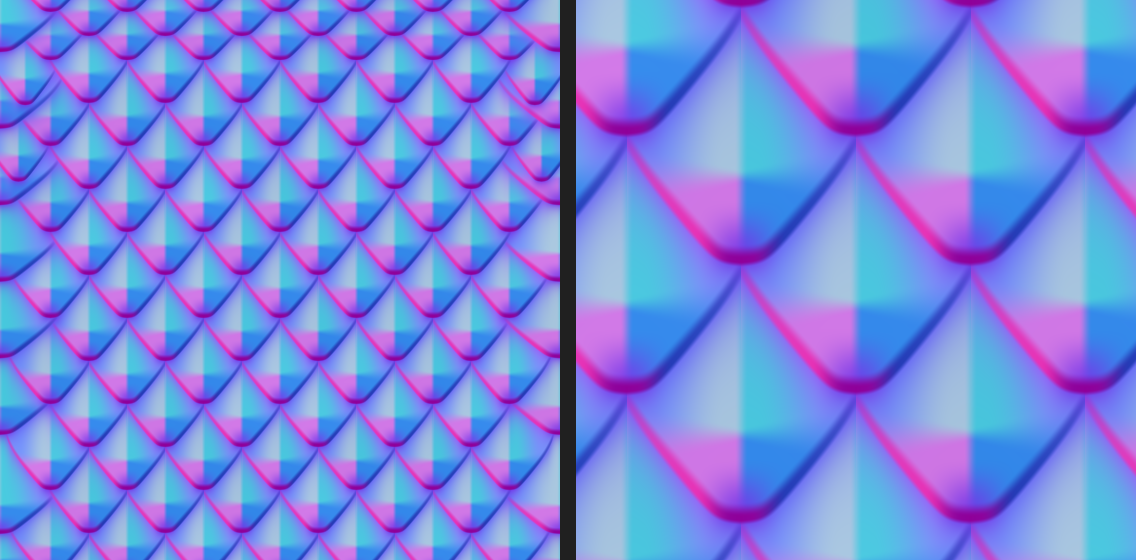
Left: the whole. Right: its middle third, enlarged.
Reproduce this texture map procedurally as a Shadertoy shader.

```glsl
const float COLUMN_STEP = 0.1365;
const float ROW_STEP = 0.0768;
const float TOP_ROW_STEP = 0.043;
const float FIRST_TIP = 0.047;
const int FIRST_ROW = -2;
const int LAST_EVEN_ROW = 11;
const int LAST_ROW = 14;
const vec2 SCALE_SIZE = vec2(0.06825, 0.068);
const vec2 TOP_SCALE_SIZE = vec2(0.06825, 0.058);

const float BORDER_STEP = 0.1367;
const float BORDER_BASE = 0.0858;
const float BORDER_LOW_TIP = 0.0456;
const vec2 BORDER_SIZE = vec2(0.098, 0.065);
const vec2 INSET_SIZE = vec2(0.055, 0.06);
const float INSET_RAISE = 0.042;

const float RIDGE_HEIGHT = 0.79;
const float EDGE_SOFTNESS = 0.025;
const float HALO_REACH = 0.17;
const float HALO_STRENGTH = 0.85;
const float TINT_VARIATION = 0.02;

const vec3 PERIWINKLE = vec3(0.46, 0.59, 0.98);
const vec3 PALE = vec3(0.66, 0.78, 0.87);
const vec3 TEAL = vec3(0.28, 0.79, 0.87);
const vec3 PINK = vec3(0.82, 0.47, 0.90);
const vec3 BLUE = vec3(0.20, 0.54, 0.92);
const vec3 VIOLET = vec3(0.46, 0.22, 0.91);
const vec3 RIM_LEFT = vec3(0.92, 0.15, 0.68);
const vec3 RIM_TIP = vec3(0.56, 0.00, 0.60);
const vec3 RIM_RIGHT = vec3(0.13, 0.18, 0.68);
const vec3 HALO_LEFT = vec3(0.62, 0.36, 0.97);
const vec3 HALO_RIGHT = vec3(0.39, 0.38, 0.96);

float hash(vec2 p) {
    return fract(sin(dot(p, vec2(127.1, 311.7))) * 43758.5);
}

// Signed distance to the rounded V of a scale, positive inside.
float scaleDistance(vec2 p) {
    float x = abs(p.x);
    float bend = x - 0.22;
    float root = sqrt(bend * bend + 0.0144);
    float outline = 0.625 * (bend + root) + 0.07 * pow(x, 8.0);
    // The slope is capped so that the distance keeps growing sideways.
    float slope = 0.625 * (1.0 + bend / root) + 0.56 * pow(min(x, 1.0), 7.0);
    return (p.y - outline) / sqrt(1.0 + slope * slope);
}

// Four facets meeting at the ridge, with a violet nose.
vec3 facetColor(vec2 p) {
    float x = abs(p.x);
    float right = smoothstep(-0.06, 0.06, p.x);
    vec3 upper = mix(PALE, TEAL, right);
    upper = mix(upper, PERIWINKLE, smoothstep(0.15, 0.85, x));
    vec3 lower = mix(PINK, BLUE, right);
    float nose = (1.0 - smoothstep(0.1, 0.6, p.y)) * (1.0 - smoothstep(0.0, 0.42, x));
    lower = mix(lower, VIOLET, 0.85 * nose);
    float blur = 0.06 + 0.25 * x;
    return mix(lower, upper, smoothstep(-blur, blur, p.y - RIDGE_HEIGHT));
}

// Lays one scale and its halo over the color below.
void paintScale(inout vec3 color, vec2 uv, vec2 tip, vec2 size) {
    vec2 p = (uv - tip) / size;
    float d = scaleDistance(p);
    float x = min(abs(p.x), 1.0);
    float right = smoothstep(-0.3, 0.3, p.x);
    float nearTip = 1.0 - smoothstep(0.08, 0.4, x);

    vec3 halo = mix(mix(HALO_LEFT, HALO_RIGHT, right), VIOLET, nearTip);
    float haloMask = exp(min(d, 0.0) / HALO_REACH) * (1.0 - smoothstep(1.0, 1.4, abs(p.x)));
    color = mix(color, halo, HALO_STRENGTH * haloMask);

    vec3 body = facetColor(p) + TINT_VARIATION * (hash(tip) - 0.5);
    vec3 rim = mix(mix(RIM_LEFT, RIM_RIGHT, right), RIM_TIP, nearTip);
    float width = mix(0.15, 0.08, x);
    float rimMask = 1.0 - smoothstep(0.35 * width, 1.2 * width, d);
    body = mix(body, rim, rimMask * mix(1.0, 0.6, x));
    float inside = smoothstep(-EDGE_SOFTNESS, EDGE_SOFTNESS, d);
    color = mix(color, body, inside * (1.0 - smoothstep(1.1, 1.2, abs(p.x))));
}

// Half scales on the side borders, two of them with an inset scale on top.
void paintBorder(inout vec3 color, vec2 uv, int k, float tipY) {
    bool leftSide = uv.x < 0.5;
    paintScale(color, uv, vec2(leftSide ? 0.0 : 1.0, tipY), BORDER_SIZE);
    if (k == 4 || k == 5) {
        float inset = k == 4 ? 0.033 : 0.045;
        vec2 tip = vec2(leftSide ? inset : 1.0 - inset, tipY + INSET_RAISE);
        paintScale(color, uv, tip, INSET_SIZE);
    }
}

float borderTip(int k) {
    return k == 0 ? BORDER_LOW_TIP : BORDER_BASE + BORDER_STEP * float(k);
}

void mainImage(out vec4 fragColor, in vec2 fragCoord) {
    vec2 uv = fragCoord / iResolution.xy;
    vec3 color = PERIWINKLE;
    int border = -1;

    // Rows overlap from the bottom upwards.
    for (int row = FIRST_ROW; row <= LAST_ROW; row++) {
        float tipY = FIRST_TIP + ROW_STEP * float(min(row, LAST_EVEN_ROW))
                   + TOP_ROW_STEP * float(max(row - LAST_EVEN_ROW, 0));
        for (; border < 8 && borderTip(border) < tipY; border++) {
            paintBorder(color, uv, border, borderTip(border));
        }
        float shift = (row & 1) == 0 ? 0.5 : 0.0;
        float column = floor((uv.x - 0.5) / COLUMN_STEP - shift + 0.5) + shift;
        column = clamp(column, shift - 3.0, 3.0 - shift);
        vec2 tip = vec2(0.5 + column * COLUMN_STEP, tipY);
        paintScale(color, uv, tip, row >= LAST_EVEN_ROW ? TOP_SCALE_SIZE : SCALE_SIZE);
    }
    fragColor = vec4(clamp(color, 0.0, 1.0), 1.0);
}
```
